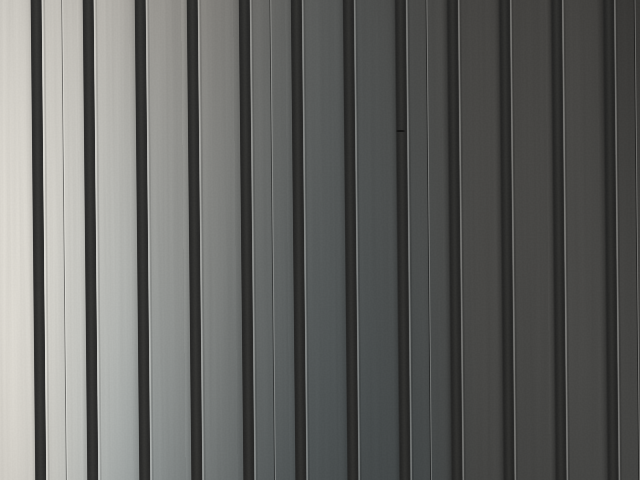
A WebGL 1 fragment shader for this texture:

```glsl
precision highp float;

// Ribbed metal cladding: flat panels split by dark, slightly leaning grooves.
// A repeated cell profile gives groove, bright lip and occasional seam; a soft
// light falls off from the left, and gradient noise adds brushed streaks.

uniform vec2 u_resolution;

// Layout: x in canvas widths, profile in fractions of one cell
const float PERIOD = 0.0813;
const float FIRST_EDGE = 0.0651;      // right edge of first groove, at the top
const float LEAN = 0.0072;            // rightward drift from top to bottom
const float GROOVE_WIDTH = 0.212;
const float CELL_LEAD = 0.32;         // cell portion left of the groove edge
const float LIP_WIDTH = 0.030;
const float SEAM_POS = 0.395;
const float SEAM_WIDTH = 0.018;

// Light and wear
const float LIGHT_REACH = 0.34;
const float LIGHT_GAIN = 0.56;
const float AMBIENT = 0.275;
const float STREAK = 0.035;
const float GRAIN = 0.012;
const vec2 SCRATCH_POS = vec2(0.626, 0.727);
const vec2 SCRATCH_SIZE = vec2(0.007, 0.0022);

// Colours
const vec3 WARM_TINT = vec3(1.015, 1.0, 0.965);
const vec3 COOL_TINT = vec3(0.945, 1.01, 1.02);
const vec3 GROOVE_DARK = vec3(0.145, 0.145, 0.142);
const vec3 GROOVE_MID = vec3(0.195, 0.195, 0.188);
const vec3 LIP_GLOW = vec3(0.29, 0.29, 0.285);

float hash(vec2 p) {
  p = fract(p * vec2(0.1031, 0.1137));
  p += dot(p, p.yx + 33.33);
  return fract((p.x + p.y) * p.x * 7.13);
}

vec2 gradient(vec2 cell) {
  float angle = 6.2832 * hash(cell);
  return vec2(cos(angle), sin(angle));
}

float gradientNoise(vec2 p) {
  vec2 i = floor(p), f = fract(p);
  vec2 s = f * f * f * (f * (f * 6.0 - 15.0) + 10.0);
  vec2 e = vec2(1.0, 0.0);
  float low = mix(dot(gradient(i), f), dot(gradient(i + e), f - e), s.x);
  float high = mix(dot(gradient(i + e.yx), f - e.yx),
                   dot(gradient(i + 1.0), f - 1.0), s.x);
  return mix(low, high, s.y);
}

// Smooth-edged strip covering a..b
float band(float x, float a, float b, float soft) {
  return smoothstep(a - soft, a + soft, x) - smoothstep(b - soft, b + soft, x);
}

// Brightness of a flat panel before any profile detail
float panelLight(vec2 uv) {
  float reach = uv.x * (1.0 + 0.16 * (0.5 - uv.y)) / LIGHT_REACH;
  float vertical = uv.y - 0.45;
  float light = AMBIENT + LIGHT_GAIN * exp(-reach * reach);
  return light * (1.02 - 0.25 * vertical * vertical)
       * (1.0 - 0.18 * smoothstep(0.88, 1.0, uv.x) * uv.y);
}

void main() {
  vec2 uv = gl_FragCoord.xy / u_resolution;
  float soft = 0.6 / (u_resolution.x * PERIOD);

  // Cell coordinate: groove below zero, panel above
  float straightX = uv.x - LEAN * (1.0 - uv.y);
  float cell = (straightX - FIRST_EDGE) / PERIOD + CELL_LEAD;
  float index = floor(cell);
  float v = fract(cell) - CELL_LEAD;

  // Panel face with cool middle, warm right side and brushed streaks
  float cool = 0.65 * (1.0 - uv.y) * smoothstep(0.0, 0.25, uv.x)
             + 0.45 * band(uv.x, 0.42, 0.66, 0.12);
  cool *= 1.0 - 0.65 * smoothstep(0.66, 0.76, uv.x);
  float streaks = gradientNoise(vec2(straightX * 130.0, uv.y * 1.5))
                + 0.5 * gradientNoise(vec2(straightX * 310.0, uv.y * 3.0 + 9.0));
  float grain = gradientNoise(uv * vec2(320.0, 240.0));
  float light = panelLight(uv) * (1.0 + STREAK * streaks);
  light *= 1.0 + 0.04 * (hash(vec2(index + 20.0, 3.0)) - 0.5);
  vec3 panel = light * mix(WARM_TINT, COOL_TINT, clamp(cool, 0.0, 1.0));
  vec3 color = panel;

  // Soft shade beside the groove, stronger where the light is weak
  float leftEdge = -GROOVE_WIDTH;
  float far = smoothstep(0.45, 0.75, uv.x);
  float shade = smoothstep(leftEdge - 0.11, leftEdge, v) * step(v, 0.0);
  color *= 1.0 - (0.08 + 0.12 * far) * shade;

  // Groove: dark walls and a slightly lighter floor
  float grooveFloor = band(v, leftEdge + 0.065, -0.065, 0.05);
  vec3 groove = mix(GROOVE_DARK, GROOVE_MID, grooveFloor) + 0.05 * (light - 0.3);
  color = mix(color, groove, band(v, leftEdge, 0.0, soft + 0.015 * far));

  // Lit lip, followed by a faint shadow line
  color *= 1.0 - 0.12 * band(v, LIP_WIDTH, LIP_WIDTH + 0.035, soft);
  color = mix(color, panel * 0.7 + LIP_GLOW, 0.9 * band(v, 0.0, LIP_WIDTH, soft));

  // Sheet joints after alternating runs of four and three panels
  float hasSeam = step(mod(2.0 * index, 7.0), 1.5);
  float seamDark = hasSeam * band(v, SEAM_POS - SEAM_WIDTH, SEAM_POS, soft);
  float seamLit = hasSeam * band(v, SEAM_POS, SEAM_POS + SEAM_WIDTH, soft);
  color = mix(color, panel * 0.45, 0.85 * seamDark);
  color = mix(color, panel * 0.75 + LIP_GLOW, 0.8 * seamLit);

  // Small scratch and fine grain
  vec2 nick = (uv - SCRATCH_POS) / SCRATCH_SIZE;
  color *= 1.0 - 0.55 * (1.0 - smoothstep(0.6, 1.3, length(nick)));
  gl_FragColor = vec4(color + GRAIN * grain, 1.0);
}
```
